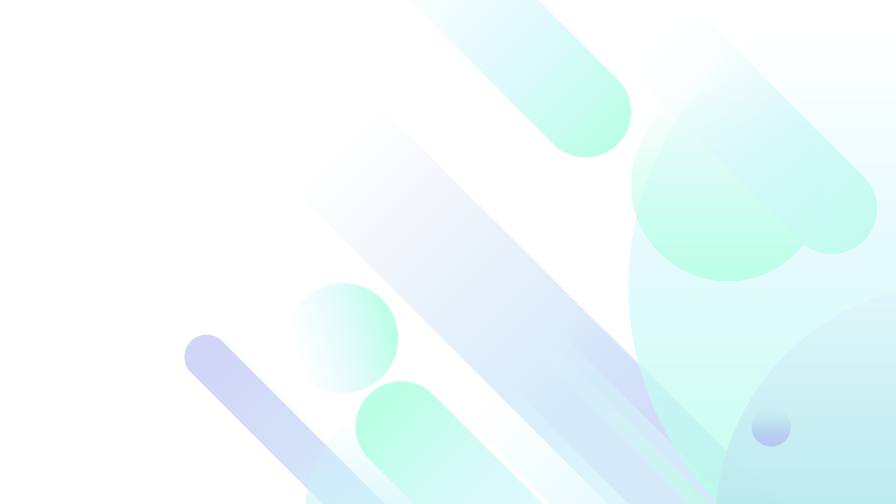
Give the GLSL for this background, as a WebGL 2 fragment shader.

```glsl
#version 300 es
precision highp float;
// Pale abstract background: diagonal pills and bands with soft discs on white.
// Each shape is a distance function filled by a three-stop gradient and
// layered from back to front. Units: canvas height = 1, origin lower left.

uniform vec2 u_resolution;
out vec4 fragColor;

const vec3 WHITE = vec3(1.0);
const vec3 MINT = vec3(0.73, 1.0, 0.90);
const vec3 ICE = vec3(0.88, 0.98, 1.0);
const vec3 SKY = vec3(0.84, 0.92, 0.98);
const vec3 LAVENDER = vec3(0.82, 0.835, 0.97);
const vec3 TEAL = vec3(0.73, 0.91, 0.935);
const vec2 DOWN_RIGHT = vec2(0.70711, -0.70711);

float disc(vec2 p, vec2 center, float radius) {
    return length(p - center) - radius;
}

// Signed position along a diagonal, measured from its start.
float along(vec2 p, vec2 start, vec2 dir) {
    return dot(p - start, dir);
}

// Endless pill with one round cap.
float pill(vec2 p, vec2 cap, vec2 dir, float radius) {
    return length(p - cap - dir * max(along(p, cap, dir), 0.0)) - radius;
}

// Endless band with one flat end.
float band(vec2 p, vec2 start, vec2 dir, float halfWidth) {
    float across = abs(dot(p - start, vec2(-dir.y, dir.x)));
    return max(across - halfWidth, -along(p, start, dir));
}

// Linear position between two values; works in either direction.
float span(float from, float to, float x) {
    return clamp((x - from) / (to - from), 0.0, 1.0);
}

vec3 ramp(vec3 a, vec3 b, vec3 c, float t) {
    return t < 0.5 ? mix(a, b, t * 2.0) : mix(b, c, t * 2.0 - 1.0);
}

// Lay a tint over the background with an edge one pixel wide.
vec3 paint(vec3 base, vec3 tint, float alpha, float dist, float pixel) {
    return mix(base, tint, alpha * clamp(0.5 - dist / pixel, 0.0, 1.0));
}

// Broad central band with its lavender inner stripe.
vec3 paintCentralBand(vec3 color, vec2 p, float pixel) {
    vec2 start = vec2(0.668, 0.707);
    float t = span(0.0, 0.68, along(p, start, DOWN_RIGHT));
    vec3 tint = ramp(WHITE, vec3(0.92, 0.95, 0.985), SKY, t);
    color = paint(color, tint, 1.0, band(p, start, DOWN_RIGHT, 0.1192), pixel);
    vec2 stripe = vec2(1.123, 0.377);
    float fade = 0.65 * span(0.0, 0.28, along(p, stripe, DOWN_RIGHT));
    return paint(color, LAVENDER, fade, band(p, stripe, DOWN_RIGHT, 0.034), pixel);
}

// Large discs on the right and the thin light stripe crossing them.
vec3 paintRightDiscs(vec3 color, vec2 p, float pixel) {
    vec3 tint = ramp(WHITE, vec3(0.86, 0.975, 1.0), vec3(0.70, 1.0, 0.91), span(0.95, 0.0, p.y));
    color = paint(color, tint, 0.75, disc(p, vec2(1.856, 0.433), 0.609), pixel);

    vec2 stripe = vec2(1.053, 0.335);
    float t = span(0.0, 0.48, along(p, stripe, DOWN_RIGHT));
    color = paint(color, mix(ICE, MINT, t), 0.6 * t, band(p, stripe, DOWN_RIGHT, 0.014), pixel);

    tint = mix(vec3(0.88, 0.965, 0.985), TEAL, span(0.43, 0.0, p.y));
    color = paint(color, tint, 0.88, disc(p, vec2(1.898, -0.042), 0.479), pixel);

    tint = mix(TEAL, vec3(0.72, 0.78, 0.95), span(0.19, 0.12, p.y));
    color = paint(color, tint, span(0.195, 0.14, p.y), disc(p, vec2(1.530, 0.153), 0.039), pixel);

    float rise = span(0.82, 0.442, p.y);
    return paint(color, MINT, 0.95 * rise, disc(p, vec2(1.444, 0.634), 0.192), pixel);
}

// Two pills that enter from the top edge.
vec3 paintTopPills(vec3 color, vec2 p, float pixel) {
    vec2 cap = vec2(1.650, 0.586);
    float s = along(p, cap, -DOWN_RIGHT);
    vec3 tint = ramp(vec3(0.75, 0.985, 0.935), vec3(0.85, 0.975, 0.98), WHITE, span(-0.09, 0.52, s));
    color = paint(color, tint, 0.92 * span(0.53, 0.15, s), pill(p, cap, -DOWN_RIGHT, 0.0903), pixel);

    cap = vec2(1.162, 0.778);
    s = along(p, cap, -DOWN_RIGHT);
    tint = ramp(MINT, ICE, WHITE, span(-0.09, 0.45, s));
    return paint(color, tint, 1.0, pill(p, cap, -DOWN_RIGHT, 0.0903), pixel);
}

// Pills and discs of the lower left.
vec3 paintLowerLeft(vec3 color, vec2 p, float pixel) {
    vec2 cap = vec2(0.410, 0.292);
    float t = span(0.0, 0.45, along(p, cap, DOWN_RIGHT));
    color = paint(color, mix(LAVENDER, SKY, t), 1.0, pill(p, cap, DOWN_RIGHT, 0.044), pixel);

    color = paint(color, vec3(0.80, 0.96, 0.98), 0.6 * span(0.17, 0.0, p.y),
                  disc(p, vec2(0.799, 0.0), 0.192), pixel);

    vec2 stripe = vec2(0.960, 0.210);
    t = span(0.0, 0.30, along(p, stripe, DOWN_RIGHT));
    color = paint(color, ICE, 0.7 * t, band(p, stripe, DOWN_RIGHT, 0.055), pixel);

    cap = vec2(0.796, 0.153);
    t = span(-0.05, 0.36, along(p, cap, DOWN_RIGHT));
    color = paint(color, ramp(MINT, vec3(0.84, 0.98, 0.97), ICE, t), 1.0,
                  pill(p, cap, DOWN_RIGHT, 0.0903), pixel);

    vec2 center = vec2(0.681, 0.329);
    t = span(-0.10, 0.105, along(p, center, normalize(vec2(1.0, 0.25))));
    return paint(color, ramp(WHITE, vec3(0.90, 0.985, 0.99), MINT, t), 1.0,
                 disc(p, center, 0.109), pixel);
}

void main() {
    vec2 p = gl_FragCoord.xy / u_resolution.y;
    float pixel = 1.0 / u_resolution.y;
    vec3 color = paintCentralBand(WHITE, p, pixel);
    color = paintRightDiscs(color, p, pixel);
    color = paintTopPills(color, p, pixel);
    color = paintLowerLeft(color, p, pixel);
    fragColor = vec4(color, 1.0);
}
```
